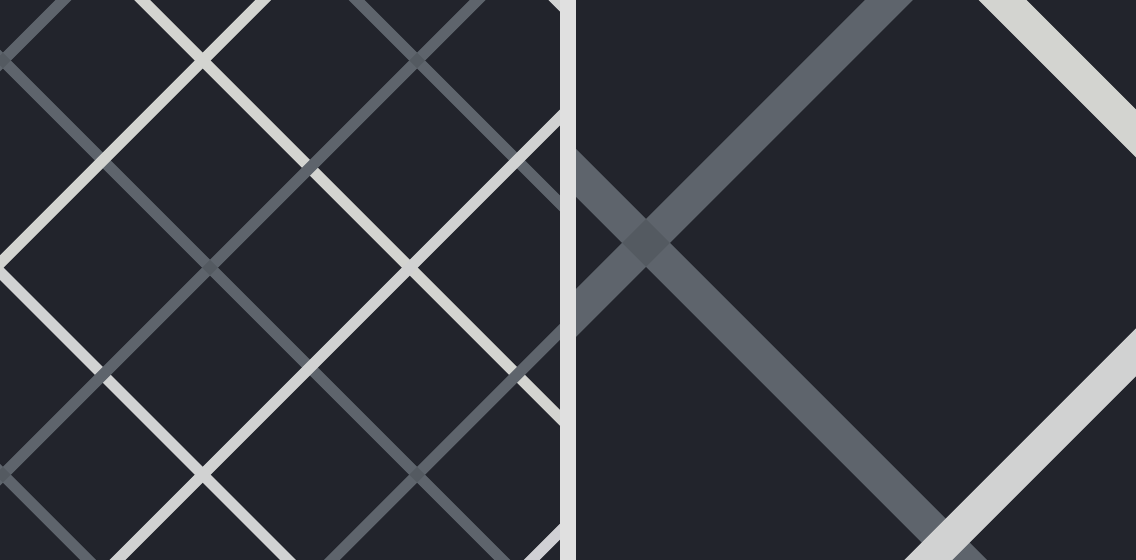
Left: the whole. Right: its middle third, enlarged.
Give the GLSL for this pattern, as a Shadertoy shader.

```glsl
#define PERIOD 0.7396        // spacing of like bands along a diagonal axis
#define HALF_WIDTH 0.0143    // half band width along a diagonal axis
#define GREY_SHIFT 0.5176    // grey lattice offset, in periods
#define ORIGIN vec2(-0.5299, 1.2539)
#define GROUND vec3(0.132, 0.141, 0.172)
#define GREY vec3(0.368, 0.394, 0.424)
#define LIGHT_WARM vec3(0.828, 0.832, 0.815)
#define LIGHT_COOL vec3(0.815, 0.816, 0.830)
#define KNOT_SHADE 0.10      // darkening where two grey bands cross

// Antialiased coverage of evenly spaced bands; phase is in periods.
float bandMask(float phase, float pixel) {
    float dist = abs(phase - round(phase)) * PERIOD - HALF_WIDTH;
    return 1.0 - smoothstep(-0.5 * pixel, 0.5 * pixel, dist);
}

// Slow warm-to-cool drift from one light band to the next.
vec3 lightTone(float phase) {
    float drift = 0.5 - 0.5 * cos(1.5708 * round(phase));
    return mix(LIGHT_WARM, LIGHT_COOL, drift);
}

void mainImage(out vec4 fragColor, in vec2 fragCoord) {
    vec2 uv = fragCoord / iResolution.y;
    float pixel = 1.6 / iResolution.y;

    // x selects the rising bands, y the falling ones
    vec2 phase = (vec2(uv.x - uv.y, uv.x + uv.y) - ORIGIN) / PERIOD;
    vec2 greyPhase = phase - GREY_SHIFT;
    vec2 light = vec2(bandMask(phase.x, pixel), bandMask(phase.y, pixel));
    vec2 grey = vec2(bandMask(greyPhase.x, pixel), bandMask(greyPhase.y, pixel));

    // Falling bands lie beneath the rising ones
    vec3 color = GROUND;
    color = mix(color, GREY, grey.y);
    color = mix(color, lightTone(phase.y), light.y);
    color = mix(color, GREY * (1.0 - KNOT_SHADE * grey.y), grey.x);
    color = mix(color, lightTone(phase.x), light.x);

    fragColor = vec4(color, 1.0);
}
```
